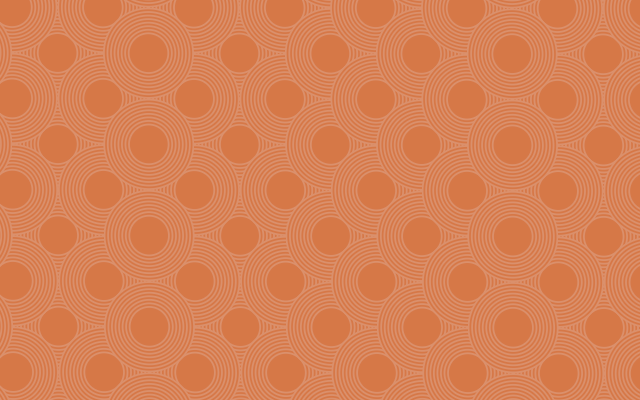
A WebGL 2 fragment shader for this pattern:

```glsl
#version 300 es
precision highp float;

uniform vec2 u_resolution;
out vec4 outColor;

const vec3 CLAY = vec3(0.84, 0.47, 0.28);
const vec3 PEACH = vec3(0.855, 0.565, 0.425);

const vec2 HALF_STEP = vec2(0.11365, 0.1140); // half the disc spacing, in canvas heights
const vec2 ORIGIN = vec2(0.0333, 0.0700);     // centre of the lower left disc
const vec2 SKEW = vec2(0.0035, 0.0025);       // slight tilt of the lattice
const float CORE_RADIUS = 0.416;              // plain centre, outer radius is 1
const float BAND_COUNT = 15.0;                // alternating light and dark bands

// Stacking height of a column; the layering repeats every 12 columns
float columnHeight(float column) {
    float m = mod(column - 1.0, 12.0);
    if (m < 4.0) return 2.0 - abs(m - 2.0);
    return m < 11.0 ? m - 4.0 : 1.0;
}

// Distance to the nearest disc centre within one column of the staggered lattice
float discDistance(vec2 p, float column) {
    float row = column + 2.0 * floor((p.y - column) * 0.5 + 0.5);
    return length(p - vec2(column, row));
}

// Smooth coverage of a region that is positive inside
float coverage(float inside, float pixel) {
    return clamp(0.5 + inside / pixel, 0.0, 1.0);
}

// Concentric rings around a plain core: 1 on a light line, 0 between
float ringMask(float d, float pixel) {
    float bandsPerUnit = BAND_COUNT / (1.0 - CORE_RADIUS);
    float t = clamp((d - CORE_RADIUS) * bandsPerUnit, -0.5, BAND_COUNT - 0.5);
    float fromLine = 2.0 * abs(fract((t - 0.5) * 0.5 + 0.5) - 0.5);
    return coverage(0.5 - fromLine, pixel * bandsPerUnit);
}

void main() {
    vec2 uv = gl_FragCoord.xy / u_resolution.y;
    vec2 p = (uv + SKEW * uv.yx - ORIGIN) / HALF_STEP;
    float pixel = 1.0 / (u_resolution.y * HALF_STEP.y);

    // Only the two neighbouring columns can reach this point
    float left = floor(p.x);
    float right = left + 1.0;
    bool leftOnTop = columnHeight(left) > columnHeight(right);
    float upper = discDistance(p, leftOnTop ? left : right);
    float lower = discDistance(p, leftOnTop ? right : left);

    // Lay the upper disc over the lower one
    float line = mix(ringMask(lower, pixel), ringMask(upper, pixel),
                     coverage(1.0 - upper, pixel));
    outColor = vec4(mix(CLAY, PEACH, line), 1.0);
}
```
